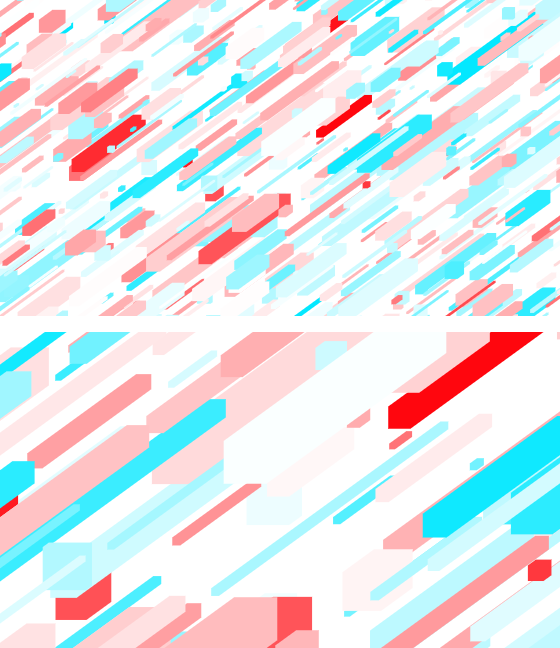
Top: the whole. Bottom: its middle third, enlarged.
This background is drawn by a WebGL 2 fragment shader. Its source:

```glsl
#version 300 es
precision highp float;
// Slanted streaks in tints of cyan and red, scattered over white.
// Each streak is an upright square swept along one diagonal (a hexagon);
// jittered grids aligned with that diagonal are painted over each other.

uniform vec2 u_resolution;
out vec4 fragColor;

const vec2 DIRECTION = vec2(0.809, 0.588);
const vec2 CELL = vec2(0.32, 0.066);  // along and across the streaks

vec3 hash3(vec3 p) {
    p = fract(p * vec3(0.1031, 0.1030, 0.0973));
    p += dot(p, p.yxz + 33.33);
    return fract((p.xxy + p.yxx) * p.zyx);
}

// Signed distance to a square of half side h swept over the given length
float sweptSquare(vec2 p, float h, float len) {
    float across = abs(p.x * DIRECTION.y - p.y * DIRECTION.x)
                 - h * (DIRECTION.x + DIRECTION.y);
    vec2 box = abs(p) - 0.5 * len * DIRECTION - h;
    return max(across, max(box.x, box.y));
}

// Mostly pale tints, with a few saturated ones
vec3 streakColor(float hue, float h) {
    if (hue < 0.55) {
        float cyan = h * (0.55 + 0.45 * pow(h, 8.0));
        return mix(vec3(1.0), vec3(0.0, 0.91, 1.0), cyan);
    }
    float red = h * (0.45 + 0.55 * pow(h, 22.0));
    return mix(vec3(1.0), vec3(1.0, 0.0, 0.03), red);
}

void main() {
    vec2 p = gl_FragCoord.xy / u_resolution.y;
    mat2 toCanvas = mat2(DIRECTION, vec2(-DIRECTION.y, DIRECTION.x));
    vec2 gridPos = (p * toCanvas) / CELL;
    vec3 color = vec3(1.0);

    for (int layer = 0; layer < 5; layer++) {
        float k = float(layer);
        vec2 q = gridPos + k * vec2(0.37, 0.61);
        vec2 home = floor(q);

        // Streaks reach into the neighbouring cells
        for (int j = -1; j <= 1; j++)
        for (int i = -1; i <= 1; i++) {
            vec2 cell = home + vec2(i, j);
            vec3 place = hash3(vec3(cell + 71.0, k * 17.0 + 5.0));
            vec3 look = hash3(vec3(cell + 139.0, k * 23.0 + 47.0));

            vec2 offset = toCanvas * ((q - cell - place.xy) * CELL);
            float halfSide = mix(0.003, 0.023, place.z * place.z);
            float len = mix(0.008, 0.33, pow(look.x, 1.5));

            float d = sweptSquare(offset, halfSide, len);
            float cover = clamp(0.5 - d * u_resolution.y, 0.0, 1.0);
            color = mix(color, streakColor(look.y, look.z), cover);
        }
    }
    fragColor = vec4(color, 1.0);
}
```
